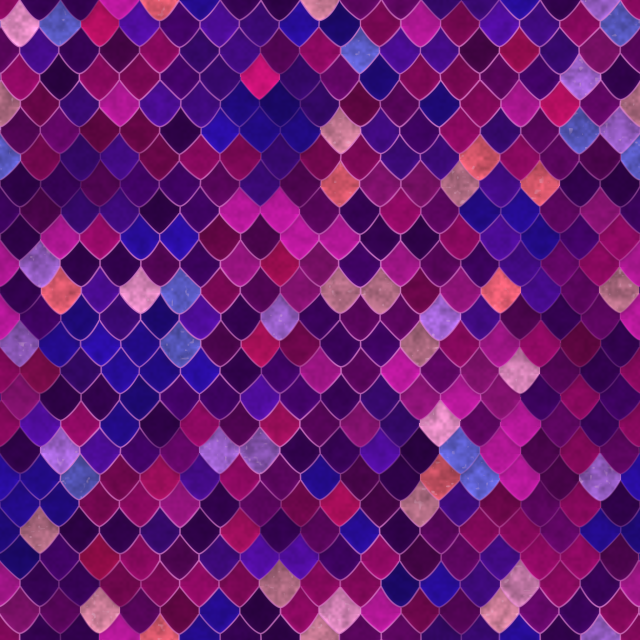
Reproduce this pattern procedurally as a Shadertoy shader.

```glsl
#define COLUMNS 16.0
#define ROWS 24.0
#define SCALE_DEPTH 0.76
#define LINE_HALF_WIDTH 0.019
#define LINE_COLOR vec3(0.86, 0.50, 0.80)
#define PALE_SHARE 0.12
#define WOBBLE 0.07
#define GRAIN 0.22

const vec3 DEEP[6] = vec3[6](
    vec3(0.14, 0.04, 0.54), vec3(0.27, 0.04, 0.53), vec3(0.22, 0.01, 0.34),
    vec3(0.33, 0.02, 0.34), vec3(0.49, 0.03, 0.34), vec3(0.62, 0.08, 0.52));
const vec3 PALE[5] = vec3[5](
    vec3(0.82, 0.50, 0.70), vec3(0.58, 0.36, 0.76), vec3(0.84, 0.34, 0.42),
    vec3(0.36, 0.36, 0.78), vec3(0.74, 0.45, 0.55));

vec3 hash3(vec2 p) {
    vec3 q = fract(p.xyx * vec3(0.1031, 0.1030, 0.0973));
    q += dot(q, q.yxz + 33.33);
    return fract((q.xxy + q.yzz) * q.zyx);
}

// Value noise that wraps over the canvas
float wrapNoise(vec2 uv, float cells) {
    vec2 p = uv * cells;
    vec2 i = floor(p);
    vec2 f = p - i;
    f = f * f * (3.0 - 2.0 * f);
    vec2 a = mod(i, cells) + cells;
    vec2 b = mod(i + 1.0, cells) + cells;
    return mix(mix(hash3(a).x, hash3(vec2(b.x, a.y)).x, f.x),
               mix(hash3(vec2(a.x, b.y)).x, hash3(b).x, f.x), f.y);
}

// Even rows are centred on whole columns, odd rows between them
float rowShift(float row) {
    return 0.5 * mod(row, 2.0);
}

vec2 scaleId(float x, float row) {
    return mod(vec2(floor(x - rowShift(row) + 0.5), row), vec2(COLUMNS, ROWS));
}

float localX(float x, float row) {
    return fract(x - rowShift(row) + 0.5) - 0.5;
}

vec3 scaleColor(vec2 id, float mottle, float speck) {
    vec3 h = hash3(id + 7.0);
    vec3 g = hash3(id + 61.0);

    // Pale scales gather in bands six rows apart
    float paleChance = PALE_SHARE * (1.0 + 0.8 * cos(1.0472 * id.y));
    if (h.x < paleChance) {
        vec3 pale = PALE[int(g.x * 4.99)] * mix(0.82, 1.1, g.y);
        pale *= 1.0 + 2.0 * GRAIN * (mottle - 0.5);
        return mix(pale, vec3(0.88, 0.72, 0.82), 0.35 * smoothstep(0.68, 0.95, speck));
    }

    // Regions drift between indigo and magenta
    float region = wrapNoise(id / vec2(COLUMNS, ROWS), 5.0);
    float hue = 0.5 + 0.85 * (region - 0.5) + 0.75 * (h.y - 0.5);
    vec3 deep = DEEP[int(clamp(hue, 0.0, 0.99) * 6.0)];
    deep = mix(deep, vec3(0.74, 0.06, 0.34), step(0.95, g.x) * 0.8);
    deep *= mix(0.72, 1.2, h.z);
    return deep * (1.0 + GRAIN * (mottle - 0.5));
}

void mainImage(out vec4 fragColor, in vec2 fragCoord) {
    vec2 uv = fragCoord / iResolution.xy;
    float pixel = COLUMNS / iResolution.x;
    float aspect = COLUMNS / ROWS;

    // Slightly uneven hand-laid grid
    vec2 wobble = vec2(wrapNoise(uv, 22.0), wrapNoise(uv + 0.37, 26.0)) - 0.5;
    vec2 p = uv * vec2(COLUMNS, ROWS) + WOBBLE * wobble;

    // The upper row overlaps the lower one along its rounded rim
    float upperRow = floor(p.y) + 1.0;
    float lowerRow = upperRow - 1.0;
    vec2 upperId = scaleId(p.x, upperRow);
    vec2 lowerId = scaleId(p.x, lowerRow);
    float a = 2.0 * abs(localX(p.x, upperRow));
    float bend = mix(1.22, 1.65, hash3(upperId + 29.0).x);
    float rim = upperRow - SCALE_DEPTH * (1.0 - pow(a, bend));
    float slope = 2.0 * aspect * SCALE_DEPTH * bend * pow(a, bend - 1.0);
    float d = (p.y - rim) * aspect / sqrt(1.0 + slope * slope);
    float side = 0.5 - abs(localX(p.x, lowerRow));
    float edge = d > 0.0 ? d : min(-d, side);

    // Surface wear
    float mottle = 0.6 * wrapNoise(uv, 72.0) + 0.4 * wrapNoise(uv, 190.0);
    float speck = 0.5 * wrapNoise(uv, 130.0) + 0.5 * wrapNoise(uv + 0.21, 240.0);
    vec3 upper = scaleColor(upperId, mottle, speck);
    vec3 lower = scaleColor(lowerId, mottle, speck);
    upper *= 1.0 + 0.14 * exp(-14.0 * abs(d));
    lower *= 1.0 - 0.20 * exp(-16.0 * abs(d));
    vec3 color = mix(lower, upper, smoothstep(-pixel, pixel, d));

    // Pale seams of varying strength with a faint glow
    float strength = mix(0.25, 1.0, smoothstep(0.2, 0.8, wrapNoise(uv + 0.13, 7.0)));
    strength *= mix(0.65, 1.0, wrapNoise(uv, 40.0));
    float soft = max(0.75 * pixel, 0.010);
    float line = 1.0 - smoothstep(LINE_HALF_WIDTH - soft, LINE_HALF_WIDTH + soft, edge);
    color += 0.10 * strength * LINE_COLOR * exp(-20.0 * edge);
    color = mix(color, LINE_COLOR, line * strength * 0.85);

    fragColor = vec4(clamp(color, 0.0, 1.0), 1.0);
}
```
